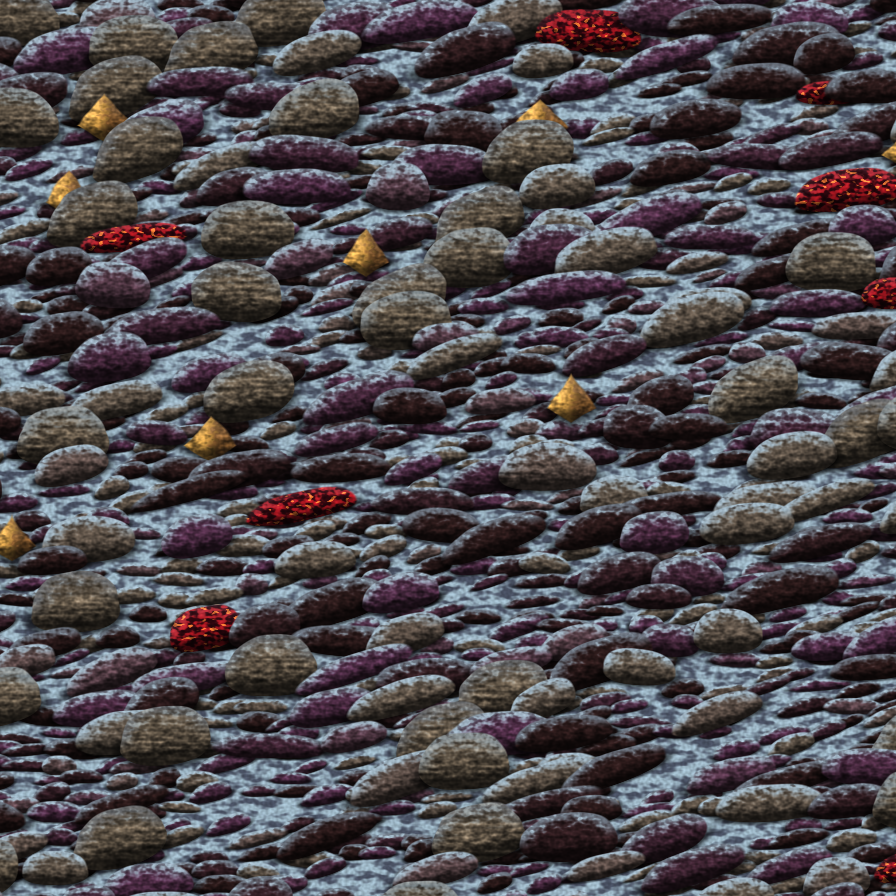
Reproduce this texture procedurally as a three.js fragment shader.

```glsl
// Wet beach of overlapping dark stones with blue sky sheen on their tops.
varying vec2 vUv;

float hash(vec2 p) {
  vec3 q = fract(vec3(p.xyx) * 0.1031);
  q += dot(q, q.yzx + 33.33);
  return fract((q.x + q.y) * q.z);
}

vec2 hash2(vec2 p) {
  return vec2(hash(p + 11.3), hash(p + 71.9));
}

float corner(vec2 cell, vec2 offset) {
  float angle = 6.2832 * hash(cell);
  return dot(vec2(cos(angle), sin(angle)), offset);
}

// Gradient noise, about -0.7 to 0.7
float noise(vec2 p) {
  vec2 i = floor(p), f = fract(p);
  vec2 u = f * f * f * (f * (f * 6.0 - 15.0) + 10.0);
  vec2 e = vec2(1.0, 0.0);
  return mix(mix(corner(i, f), corner(i + e, f - e), u.x),
             mix(corner(i + e.yx, f - e.yx), corner(i + 1.0, f - 1.0), u.x), u.y);
}

// Colour of one stone; p is the place within it, d is 0 at its heart and 1 at its rim
vec3 stoneColor(vec2 p, float d, vec2 uv, float kind, float tone, float grain, float sheen) {
  vec3 body = mix(vec3(0.15, 0.09, 0.09), vec3(0.28, 0.16, 0.25), smoothstep(0.15, 0.6, tone));
  body = mix(body, vec3(0.33, 0.29, 0.25), smoothstep(0.6, 0.85, tone));
  float gloss = sheen;
  if (kind < 0.045) {
    // Ochre wedge
    body = mix(vec3(0.40, 0.27, 0.14), vec3(0.78, 0.58, 0.27), smoothstep(0.3, -0.2, p.x + grain * 0.5));
    gloss = 0.1;
  } else if (kind < 0.09) {
    // Dark red stone with orange specks
    float specks = noise(uv * vec2(120.0, 210.0));
    body = mix(vec3(0.20, 0.03, 0.06), vec3(0.52, 0.07, 0.10), smoothstep(-0.2, 0.2, grain));
    body = mix(body, vec3(0.85, 0.42, 0.18), smoothstep(0.22, 0.38, specks));
    gloss = 0.15;
  } else if (kind < 0.22) {
    // Brown boulder with level bands
    float bands = noise(uv * vec2(18.0, 230.0));
    body = vec3(0.33, 0.29, 0.24) * (1.0 + 0.7 * bands);
    gloss *= 0.6;
  }
  body *= mix(0.35, 1.15, smoothstep(-0.55, 0.5, p.y + grain * 0.3));
  body *= 1.0 + 0.6 * grain;
  // Sky light along the upper rim
  float rim = smoothstep(0.2, 0.9, d + grain * 0.5) * smoothstep(0.0, 0.55, p.y - p.x * 0.15);
  vec3 sky = mix(vec3(0.44, 0.48, 0.53), vec3(0.64, 0.73, 0.79), smoothstep(-0.2, 0.3, grain + tone - 0.5));
  return mix(body, sky, clamp(rim * gloss, 0.0, 1.0));
}

// Rows of stones, painted from the far rows to the near ones
vec3 paintStones(vec3 col, vec2 uv, vec2 cell, float seed, float share, float plain, float sheen) {
  float grain = noise(uv * vec2(95.0, 190.0)) + 0.5 * noise(uv * vec2(230.0, 330.0));
  float wobble = noise(uv * 0.9 / cell + seed) * 0.55 + noise(uv * 2.3 / cell) * 0.2;
  for (int j = 0; j < 4; j++) {
    float row = floor(uv.y / cell.y) + 1.0 - float(j);
    float shift = hash(vec2(row, seed));
    for (int i = -1; i <= 1; i++) {
      vec2 id = vec2(floor(uv.x / cell.x + shift) + float(i), row);
      vec2 place = hash2(id + seed);
      vec2 build = hash2(id + seed + 37.0);
      vec2 look = hash2(id + seed + 83.0);
      if (hash(id + seed + 53.0) > share) continue;
      float kind = look.x + plain;
      float wedge = 1.0 - step(0.045, kind);
      float boulder = step(0.09, kind) * (1.0 - step(0.22, kind));
      vec2 center = (id + 0.5 + (place - 0.5) * 0.6 - vec2(shift, 0.0)) * cell;
      vec2 size = cell * mix(vec2(0.38, 0.45), vec2(0.74, 0.95), build);
      size = mix(size, cell * vec2(0.58, 1.15), boulder);
      size = mix(size, cell * vec2(0.32, 0.8), wedge);
      vec2 p = uv - center;
      p.y -= p.x * mix(-0.08, 0.36, look.y) * (1.0 - wedge);
      p /= size;
      p.y *= p.y < 0.0 ? 1.9 : 1.0;
      // Blunt dome, or a peak for the wedges
      float dome = pow(abs(p.x), 2.5) + pow(abs(p.y), 2.1);
      float d = mix(dome, abs(p.x) + abs(p.y) * 0.9, wedge) + wobble * 0.55;
      if (d > 3.0) continue;
      float soft = 0.0022 / size.y;
      float shadow = (1.0 - smoothstep(0.8, 1.9, d)) * smoothstep(0.5, -0.3, p.y);
      col *= 1.0 - 0.7 * shadow;
      vec3 stone = stoneColor(p, d, uv, kind, hash(id + seed + 19.0), grain, sheen);
      col = mix(col, stone, 1.0 - smoothstep(1.0 - soft, 1.0 + soft, d));
    }
  }
  return col;
}

void main() {
  // Wet gravel between the stones
  float gravel = noise(vUv * vec2(45.0, 120.0)) + 0.6 * noise(vUv * vec2(130.0, 240.0));
  vec3 col = mix(vec3(0.28, 0.31, 0.38), vec3(0.62, 0.72, 0.78), smoothstep(-0.45, 0.3, gravel));
  col = paintStones(col, vUv, vec2(0.046, 0.017), 5.0, 0.72, 1.0, 1.15);
  col = paintStones(col, vUv, vec2(0.088, 0.038), 140.0, 0.72, 0.0, 0.95);
  // Fine speckle
  col *= 1.0 + 0.22 * noise(vUv * 260.0);
  gl_FragColor = vec4(col, 1.0);
}
```
